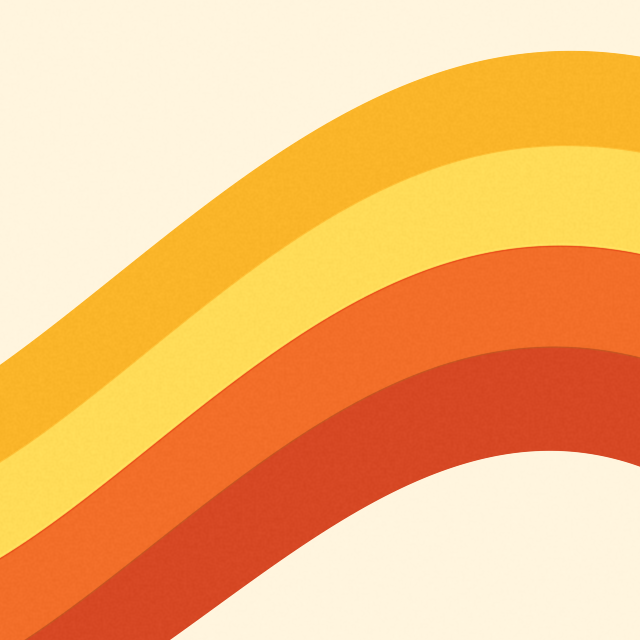
Reproduce this background procedurally as a WebGL 1 fragment shader.

```glsl
precision highp float;
// Draws four warm retro ribbons sweeping over a cream, finely grained paper.

uniform vec2 u_resolution;

const vec3 CREAM  = vec3(1.00, 0.96, 0.87);
const vec3 AMBER  = vec3(0.98, 0.71, 0.16);
const vec3 YELLOW = vec3(1.00, 0.86, 0.34);
const vec3 ORANGE = vec3(0.95, 0.43, 0.16);
const vec3 RED    = vec3(0.84, 0.28, 0.14);

// Thin seam colours between neighbouring ribbons
const vec3 GOLD_SEAM   = vec3(0.98, 0.64, 0.07);
const vec3 RED_SEAM    = vec3(0.90, 0.27, 0.08);
const vec3 BROWN_SEAM  = vec3(0.74, 0.36, 0.12);

vec2 hashGradient(vec2 cell) {
  vec3 p = fract(cell.xyx * vec3(0.1031, 0.1030, 0.0973));
  p += dot(p, p.yzx + 33.33);
  float angle = 6.2832 * fract((p.x + p.y) * p.z);
  return vec2(cos(angle), sin(angle));
}

float gradientNoise(vec2 p) {
  vec2 i = floor(p);
  vec2 f = fract(p);
  vec2 w = f * f * f * (f * (f * 6.0 - 15.0) + 10.0);
  float a = dot(hashGradient(i), f);
  float b = dot(hashGradient(i + vec2(1, 0)), f - vec2(1, 0));
  float c = dot(hashGradient(i + vec2(0, 1)), f - vec2(0, 1));
  float d = dot(hashGradient(i + vec2(1, 1)), f - vec2(1, 1));
  return mix(mix(a, b, w.x), mix(c, d, w.x), w.y);
}

// Approximate signed distance to a wave, positive below it.
// The wave falls from its crest by d^2 * (k.x + k.y d + k.z d^2).
float waveDistance(vec2 p, vec2 crest, vec3 k) {
  float d = crest.x - p.x;
  float height = crest.y - d * d * (k.x + d * (k.y + d * k.z));
  float slope = d * (2.0 * k.x + d * (3.0 * k.y + d * 4.0 * k.z));
  return (height - p.y) / sqrt(1.0 + slope * slope);
}

// Fills everything below an edge with a smooth border
vec3 fillBelow(vec3 base, vec3 fill, float dist, float pixel) {
  return mix(base, fill, smoothstep(-0.6 * pixel, 0.6 * pixel, dist));
}

// Adds a fine seam just below an edge
vec3 addSeam(vec3 base, vec3 seam, float dist, float strength) {
  float t = (dist - 0.0007) / 0.0013;
  return mix(base, seam, strength * exp(-t * t));
}

void main() {
  vec2 uv = gl_FragCoord.xy / u_resolution;
  float pixel = 1.0 / min(u_resolution.x, u_resolution.y);

  // Ribbon edges, from top to bottom
  float amberEdge  = waveDistance(uv, vec2(0.892, 0.9206), vec3(0.788, 0.105, -0.333));
  float yellowEdge = waveDistance(uv, vec2(0.885, 0.7734), vec3(0.807, 0.228, -0.482));
  float orangeEdge = waveDistance(uv, vec2(0.875, 0.6159), vec3(0.861, 0.157, -0.471));
  float redEdge    = waveDistance(uv, vec2(0.866, 0.4583), vec3(0.947, -0.008, -0.396));
  float lowerEdge  = waveDistance(uv, vec2(0.859, 0.2956), vec3(1.200, -0.400, -0.350));

  // Stacked ribbons
  vec3 color = fillBelow(CREAM, AMBER, amberEdge, pixel);
  color = fillBelow(color, YELLOW, yellowEdge, pixel);
  color = fillBelow(color, ORANGE, orangeEdge, pixel);
  color = fillBelow(color, RED, redEdge, pixel);
  color = fillBelow(color, CREAM, lowerEdge, pixel);

  // Seams and a pale lip above the orange ribbon
  color = addSeam(color, GOLD_SEAM, yellowEdge, 0.5);
  color = addSeam(color, vec3(1.0, 0.92, 0.42), orangeEdge + 0.0035, 0.5);
  color = addSeam(color, RED_SEAM, orangeEdge, 0.7);
  color = addSeam(color, BROWN_SEAM, redEdge, 0.6);

  // Paper grain, stronger inside the ribbons
  float ribbon = smoothstep(-pixel, pixel, min(amberEdge, -lowerEdge));
  float grain = gradientNoise(uv * 230.0) + 0.6 * gradientNoise(uv * 97.0 + 17.3);
  color += grain * mix(0.006, 0.018, ribbon);

  gl_FragColor = vec4(clamp(color, 0.0, 1.0), 1.0);
}
```
